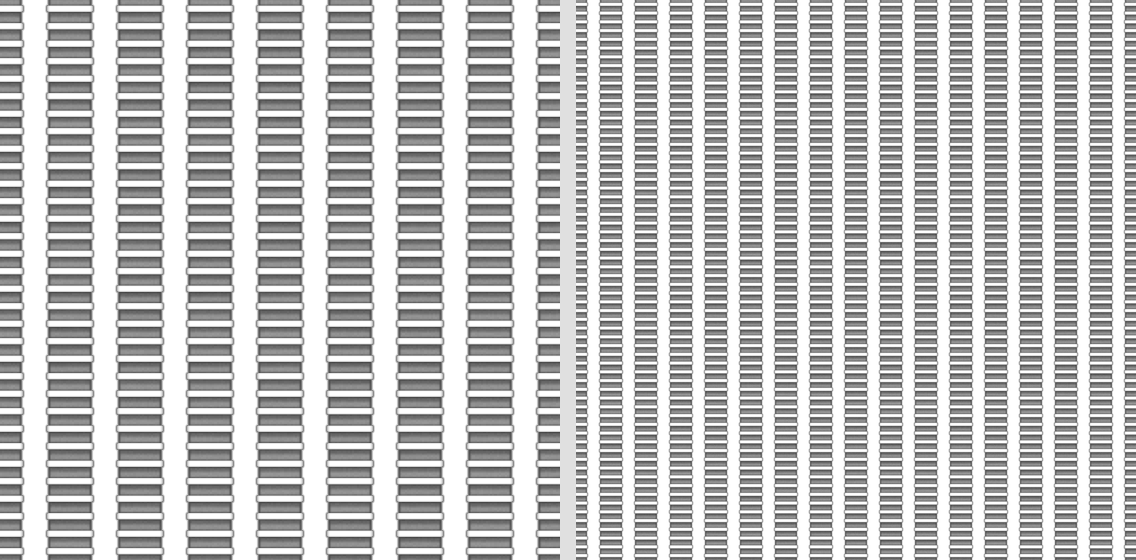
Left: one tile. Right: repeated 2 by 2.
Write a WebGL 1 fragment shader that draws this pattern.

```glsl
precision highp float;
// Eight vertical ladders, each with 32 white rounded rungs over shaded grey panels.
// One cell holds one rung; distances to the rung and the panel strip drive the
// shading, the soft contour along the white rails and a faint wear per panel.
uniform vec2 u_resolution;

float hash(vec2 p) {
  vec3 q = fract(vec3(p.xyx) * 0.1031);
  q += dot(q, q.yzx + 33.33);
  return fract((q.x + q.y) * q.z);
}

float roundedBox(vec2 p, vec2 halfSize, float radius) {
  vec2 q = abs(p) - halfSize + radius;
  return length(max(q, 0.0)) + min(max(q.x, q.y), 0.0) - radius;
}

// Grey of the recess between two rungs; height runs from rung centre to rung centre.
float panelShade(float height, float side) {
  float shade = mix(0.57, 0.41, smoothstep(0.42, 0.66, height));
  shade = mix(shade, 0.27, smoothstep(0.68, 0.82, height));
  shade = mix(0.36, shade, smoothstep(0.17, 0.32, height));
  return mix(shade, 0.29, 0.8 * smoothstep(1.04, 1.2, side));
}

void main() {
  vec2 uv = gl_FragCoord.xy / u_resolution;
  vec2 grid = uv * vec2(8.0, 32.0);
  float aa = 16.0 / min(u_resolution.x, u_resolution.y);

  // Cell coordinates, measured in rung spacings, with the rung at the centre.
  vec2 p = (fract(grid + vec2(0.5, 0.0)) - 0.5) * vec2(4.0, 1.0);
  vec2 panelId = mod(floor(grid + 0.5), vec2(8.0, 32.0));
  float side = abs(p.x);
  float rung = roundedBox(p, vec2(1.32, 0.185), 0.09);
  float strip = side - 1.2;

  // White rails with a soft dark contour that swells around the rung tips.
  float contour = min(strip, rung + 0.02);
  float shade = mix(0.32, 1.0, smoothstep(-0.03, 0.16, contour));

  // Recessed panels, with slight tone changes and fine grain.
  float wear = 0.03 * (hash(panelId + 7.0) - 0.5);
  wear += 0.025 * (hash(mod(floor(uv * 256.0), 256.0)) - 0.5);
  float panel = panelShade(fract(p.y), side) + wear;
  shade = mix(shade, panel, smoothstep(aa, -aa, strip + 0.02));

  // White rungs, greyed along their rims and rounded tips.
  float rim = smoothstep(-0.07, 0.0, rung);
  float tip = smoothstep(1.12, 1.3, side);
  float metal = 1.0 - 0.16 * rim - 0.17 * tip;
  metal -= 0.1 * smoothstep(-0.08, -0.18, p.y);
  shade = mix(shade, metal, smoothstep(aa, -aa, rung));

  gl_FragColor = vec4(vec3(clamp(shade, 0.0, 1.0)), 1.0);
}
```
